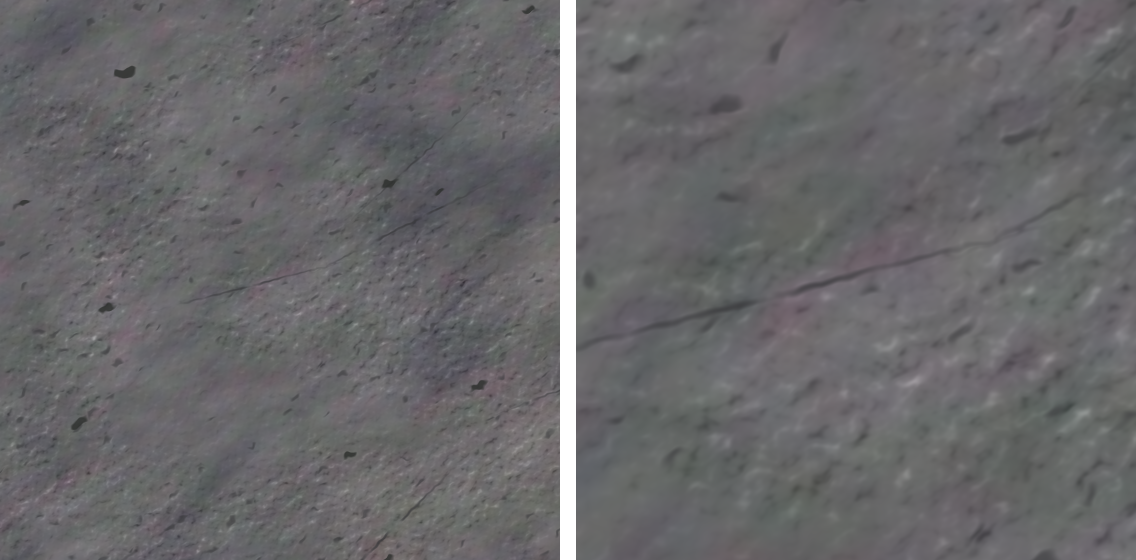
Left, the full canvas; right, a detail of the centre.
Reproduce this texture procedurally as a three.js fragment shader.

```glsl
// Weathered grey stone with slanted mottling, faint pink and slate stains, pits and cracks.
varying vec2 vUv;

const float GRAIN_ANGLE = 0.55;
const vec3 STONE = vec3(0.412, 0.404, 0.418);
const vec3 PINK_STAIN = vec3(0.034, -0.012, 0.008);
const vec3 GREEN_STAIN = vec3(-0.016, 0.004, -0.016);
const vec3 SLATE_STAIN = vec3(-0.070, -0.066, -0.046);
const vec3 WARM_STAIN = vec3(0.036, 0.026, 0.012);
const vec3 PIT_COLOR = vec3(0.17, 0.18, 0.17);
const vec3 CRACK_COLOR = vec3(0.22, 0.22, 0.23);

vec2 hash2(vec2 p) {
  vec3 q = fract(p.xyx * vec3(0.1031, 0.1030, 0.0973));
  q += dot(q, q.yzx + 33.33);
  return fract((q.xx + q.yz) * q.zy);
}

vec2 turn(vec2 p, float angle) {
  float c = cos(angle), s = sin(angle);
  return vec2(c * p.x + s * p.y, c * p.y - s * p.x);
}

float cornerSlope(vec2 cell, vec2 offset) {
  float angle = 6.2832 * hash2(cell).x;
  return dot(vec2(cos(angle), sin(angle)), offset);
}

// Gradient noise, roughly -0.7 to 0.7
float noise(vec2 p) {
  vec2 i = floor(p), f = p - i;
  vec2 u = f * f * f * (f * (f * 6.0 - 15.0) + 10.0);
  vec2 e = vec2(1.0, 0.0);
  float low = mix(cornerSlope(i, f), cornerSlope(i + e, f - e), u.x);
  float high = mix(cornerSlope(i + e.yx, f - e.yx), cornerSlope(i + e.xx, f - e.xx), u.x);
  return mix(low, high, u.y);
}

float fbm(vec2 p) {
  float sum = 0.0, weight = 1.0;
  for (int i = 0; i < 3; i++) {
    sum += weight * noise(p);
    p = turn(p, 0.35) * 1.93 + 19.7;
    weight *= 0.6;
  }
  return sum;
}

// Small scattered chips; weak ones are muted so strong ones stand apart
float chips(vec2 p, vec2 toLight) {
  vec2 scale = vec2(44.0, 62.0);
  float slope = fbm(turn(p, GRAIN_ANGLE) * scale + 60.0);
  slope -= 0.7 * fbm(turn(p + toLight, GRAIN_ANGLE) * scale + 60.0);
  return slope * (0.3 + 1.5 * abs(slope));
}

// Coverage of scattered slanted ellipses, one candidate per cell
float marks(vec2 p, float cells, float share, vec2 halfSize, float soft, float seed) {
  vec2 base = floor(p * cells);
  float cover = 0.0;
  for (int y = -1; y <= 1; y++) {
    for (int x = -1; x <= 1; x++) {
      vec2 cell = base + vec2(float(x), float(y)) + seed;
      vec2 spot = hash2(cell);
      vec2 kind = hash2(cell + 71.0);
      vec2 d = p - (cell - seed + spot) / cells;
      d = turn(d, GRAIN_ANGLE + 0.7 * (kind.y - 0.5));
      vec2 size = halfSize * mix(0.4, 1.0, fract(kind.y * 7.0));
      float dist = (length(d / size) - 1.0) * size.y;
      float shape = 1.0 - smoothstep(-soft, soft, dist);
      cover = max(cover, shape * step(kind.x, share));
    }
  }
  return cover;
}

vec3 stains(vec2 p) {
  vec2 q = turn(p, GRAIN_ANGLE);
  float pink = smoothstep(0.2, 0.8, fbm(q * vec2(6.0, 9.0) + 31.0));
  float green = smoothstep(-0.15, 0.4, fbm(q * vec2(6.0, 11.0) + 83.0));
  float slate = smoothstep(-0.05, 0.65, fbm(q * vec2(2.4, 4.8) + 12.0));
  float warm = smoothstep(0.7, 1.6, p.x + 0.5 - 0.8 * p.y + 0.4 * noise(q * 4.0));
  return PINK_STAIN * pink + GREEN_STAIN * green + SLATE_STAIN * slate + WARM_STAIN * warm;
}

void main() {
  vec2 p = vUv;
  vec2 grain = turn(p, GRAIN_ANGLE);
  vec2 warp = vec2(noise(p * 70.0), noise(p * 70.0 + 90.0));
  vec2 ragged = p + 0.008 * warp;

  // Broad tone, stains and mottling
  vec3 color = STONE + stains(p);
  color += 0.06 * fbm(grain * vec2(3.5, 8.0) + 7.0);
  color += 0.036 * fbm(grain * vec2(13.0, 24.0) + 45.0);
  vec2 tint = grain * vec2(26.0, 36.0);
  color += 0.018 * vec3(noise(tint + 11.0), noise(tint + 61.0), noise(tint + 97.0));

  // Chips lit from the upper left, clustered in patches
  float region = noise(grain * vec2(3.0, 5.0) + 52.0) + 0.25 * (p.x - p.y);
  region += 0.6 * noise(grain * vec2(13.0, 17.0) + 150.0);
  float chipping = mix(0.03, 0.1, smoothstep(-0.3, 0.4, region));
  color += chipping * chips(p + 0.002 * warp, vec2(-0.004, 0.0055));

  // Cracks, specks and pits
  float cracks = marks(p + 0.003 * warp, 3.0, 0.4, vec2(0.15, 0.0024), 0.0016, 5.0);
  cracks *= smoothstep(-0.4, 0.1, noise(p * 24.0 + 33.0));
  color = mix(color, CRACK_COLOR, 0.7 * cracks);
  float specks = marks(ragged, 26.0, 0.3, vec2(0.01, 0.004), 0.0022, 19.0);
  color = mix(color, CRACK_COLOR, 0.55 * specks);
  float pits = marks(ragged, 6.0, 0.3, vec2(0.022, 0.009), 0.0018, 43.0);
  color = mix(color, PIT_COLOR, 0.8 * pits);

  gl_FragColor = vec4(color, 1.0);
}
```
